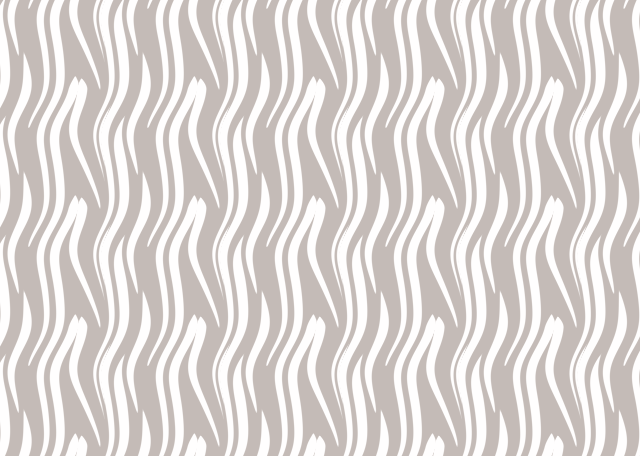
This pattern is drawn by a Shadertoy shader. Its source:

```glsl
// Zebra-like stripes: pale tapering strands on warm grey in a seamless square tile.
// Each strand follows one shared layered-sine sway, drifts sideways, and wraps
// through the tile several times while it narrows to a point.

#define TILES_PER_HEIGHT 3.83
#define TILE_OFFSET vec2(1.803, 1.275)
#define SWAY 0.055
#define RIPPLE 0.007
#define EDGE_SOFTNESS 0.75
#define GROUND_COLOR vec3(0.77, 0.735, 0.718)
#define STRAND_COLOR vec3(1.0, 0.995, 0.995)

const float PI = 3.14159265;

// Sideways sway shared by all strands, periodic in the tile height
float sway(float y) {
    return SWAY * sin(2.0 * PI * (y - 0.13)) + RIPPLE * sin(4.0 * PI * y + 1.0);
}

// Coverage of one wrapping strand; lengths are in tiles, y runs downward.
// path  = length, leftward drift per tile, final bend, bend power
// shape = half width, length of the pointed head, taper power
float strand(vec2 p, vec2 start, vec4 path, vec3 shape, float edge) {
    float coverage = 0.0;
    for (int wrap = 0; wrap < 3; wrap++) {
        float run = fract(p.y - start.y) + float(wrap);
        float s = run / path.x;
        if (s >= 1.0) break;
        float center = start.x - path.y * run + path.z * pow(s, path.w) + sway(p.y);
        float dx = abs(fract(p.x - center + 0.5) - 0.5);
        float head = sin(0.5 * PI * min(run / shape.y, 1.0));
        float halfWidth = shape.x * head * pow(1.0 - s, shape.z);
        float inside = 1.0 - smoothstep(-edge, edge, dx - halfWidth);
        coverage = max(coverage, inside * min(halfWidth / edge, 1.0));
    }
    return coverage;
}

void mainImage(out vec4 fragColor, in vec2 fragCoord) {
    float scale = TILES_PER_HEIGHT / iResolution.y;
    vec2 p = vec2(fragCoord.x, iResolution.y - fragCoord.y) * scale - TILE_OFFSET;
    float edge = EDGE_SOFTNESS * scale;

    // Long winding strand that begins at the hook
    float white = strand(p, vec2(0.78, 0.36), vec4(2.44, 0.13, 0.03, 2.0),
                         vec3(0.043, 0.12, 0.35), edge);
    // Partner of the hook, sweeping right into a point
    white = max(white, strand(p, vec2(0.83, 0.38), vec4(1.10, -0.08, 0.07, 3.0),
                              vec3(0.045, 0.10, 0.50), edge));
    // Strand that thins out over several wraps
    white = max(white, strand(p, vec2(0.272, 0.69), vec4(2.56, 0.12, 0.08, 4.0),
                              vec3(0.050, 0.40, 0.70), edge));
    // Broad blade, pointed at both ends
    white = max(white, strand(p, vec2(0.385, 0.155), vec4(1.04, 0.05, 0.0, 1.0),
                              vec3(0.056, 0.45, 0.55), edge));
    // Fine sliver between the thin strands
    white = max(white, strand(p, vec2(0.117, 0.60), vec4(0.55, 0.07, 0.0, 1.0),
                              vec3(0.016, 0.25, 0.50), edge));

    fragColor = vec4(mix(GROUND_COLOR, STRAND_COLOR, white), 1.0);
}
```
